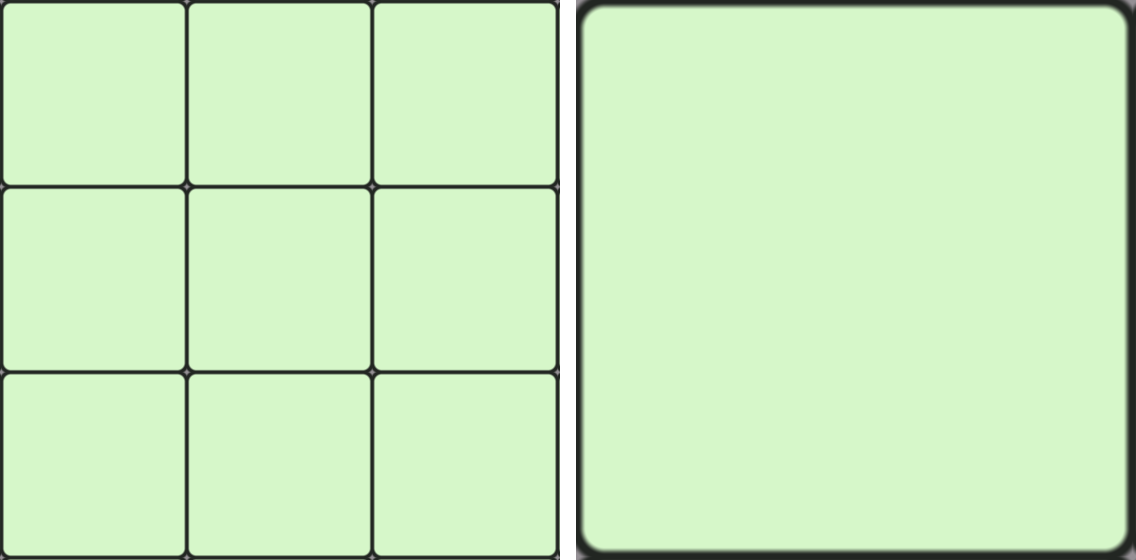
Left: the whole. Right: its middle third, enlarged.
Reproduce this pattern procedurally as a Shadertoy shader.

```glsl
// Three by three grid of pale green rounded tiles with soft dark outlines.
// One rounded-box distance, repeated with fract, gives the tile fill, the
// shared outline and the small grey gaps where four corners meet.

#define PITCH 0.3311
#define GRID_ORIGIN vec2(0.0025, 0.0042)
#define CORNER_RADIUS 0.0170
#define LINE_HALF_WIDTH 0.0035
#define EDGE_SOFTNESS 0.0023
#define TILE_COLOR vec3(0.840, 0.970, 0.790)
#define LINE_COLOR vec3(0.135, 0.150, 0.135)
#define GAP_COLOR vec3(0.580, 0.560, 0.580)

// Signed distance to a rounded box centred on zero
float roundedBox(vec2 p, vec2 halfSize, float radius) {
    vec2 q = abs(p) - halfSize + radius;
    return length(max(q, 0.0)) + min(max(q.x, q.y), 0.0) - radius;
}

void mainImage(out vec4 fragColor, in vec2 fragCoord) {
    vec2 uv = fragCoord / iResolution.xy;

    // Local position within the repeated tile
    vec2 local = (fract((uv - GRID_ORIGIN) / PITCH) - 0.5) * PITCH;
    float dist = roundedBox(local, vec2(0.5 * PITCH), CORNER_RADIUS);

    // Soft edges, never narrower than a pixel
    float pixel = 1.0 / min(iResolution.x, iResolution.y);
    float blur = max(EDGE_SOFTNESS, 0.75 * pixel);

    // Fill on the inside, gap on the outside, outline over both
    vec3 color = mix(TILE_COLOR, GAP_COLOR, step(0.0, dist));
    float outline = 1.0 - smoothstep(LINE_HALF_WIDTH - blur,
                                     LINE_HALF_WIDTH + blur, abs(dist));
    color = mix(color, LINE_COLOR, outline);

    fragColor = vec4(color, 1.0);
}
```
